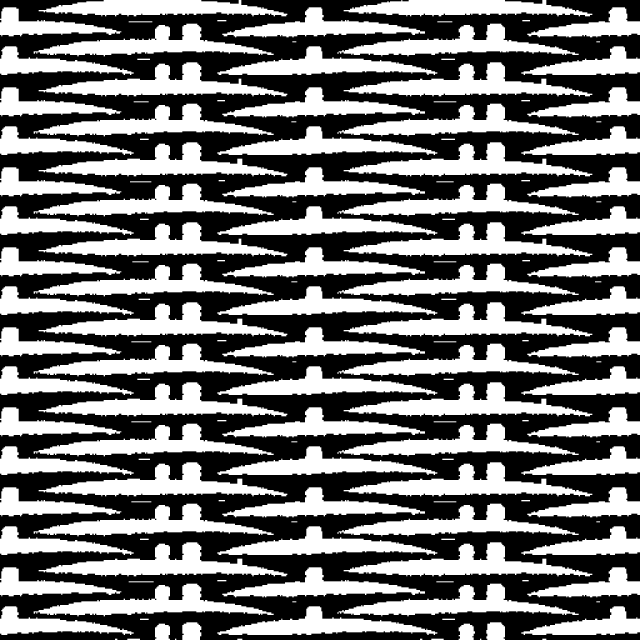
Reproduce this pattern procedurally as a Shadertoy shader.

```glsl
// Staggered rows of ragged white blades with rounded knobs, block-printed on black.

#define UNITS 768.0               // canvas height in drawing units
#define TILE vec2(365.0, 96.0)    // repeat size in units
#define GRAIN 1.5                 // print cell size in units
#define RAGGED 0.55               // slow waviness of blade edges
#define NICKS 1.1                 // depth of single-cell edge nicks
#define NICK_RATE 0.16            // share of columns with a nick
#define PAPER vec3(0.0)
#define INK vec3(1.0)
#define TAPS 3                    // antialiasing taps per axis

const float PI = 3.14159;

float hash(vec2 p) {
    return fract(sin(dot(p, vec2(41.3, 289.1))) * 4375.85);
}

// Offset to the nearest repeat of a part.
vec2 wrap(vec2 d) {
    return mod(d + 0.5 * TILE, TILE) - 0.5 * TILE;
}

// Layered sines plus sparse nicks along an edge.
float wear(float x, float seed) {
    float waves = sin(x * 0.21 + seed) + 0.7 * sin(x * 0.53 + seed * 2.0);
    float nick = step(1.0 - NICK_RATE, hash(vec2(floor(x / GRAIN), seed)));
    return RAGGED * waves + NICKS * nick;
}

// Lens-like stroke, positive inside; arch = (rise, power), belly = (skew, bow).
float blade(vec2 p, vec2 center, float halfLength, float tilt, vec2 arch, vec2 belly) {
    vec2 d = wrap(p - center);
    float s = d.x / halfLength;
    if (abs(s) > 1.0) return -1.0;
    float chord = 0.5 * tilt * s;
    float top = chord - arch.x * (1.0 - pow(abs(s), arch.y));
    float bottom = chord - belly.x * sin(PI * s) + belly.y * cos(0.5 * PI * s);
    float upper = d.y - top + 0.6 * wear(d.x, center.y);
    float lower = bottom - d.y + 0.8 + wear(d.x, center.y + 7.0);
    return min(upper, lower);
}

// Rounded post, positive inside; flare widens or narrows its foot.
float knob(vec2 p, vec2 center, vec2 halfSize, float flare) {
    vec2 d = wrap(p - center);
    d.x += 0.7 * sin(d.y * 0.8 + center.x);
    halfSize.x += flare * smoothstep(-3.0, 7.0, d.y);
    float corner = 7.0;
    vec2 q = abs(d) - halfSize + corner;
    return corner - length(max(q, 0.0)) - min(max(q.x, q.y), 0.0);
}

// Stray scratch whose length changes from repeat to repeat.
float scratch(vec2 p, vec2 center, vec2 halfSize) {
    vec2 d = wrap(p - center);
    vec2 id = floor((p - center) / TILE + 0.5);
    halfSize.x *= 0.6 + 0.5 * hash(id + center);
    vec2 q = halfSize - abs(d);
    return min(q.x, q.y);
}

float inked(vec2 p) {
    p = (floor(p / GRAIN) + 0.5) * GRAIN;

    // Two long blades, each with a pair of knobs
    float shape = blade(p, vec2(197.0, 15.5), 150.0, 5.0, vec2(16.0, 2.6), vec2(2.0, 1.0));
    shape = max(shape, blade(p, vec2(184.5, 64.0), 144.5, 2.0, vec2(16.5, 2.9), vec2(2.3, -1.5)));
    for (int i = 0; i < 2; i++) {
        float y = float(i) * 49.5;
        shape = max(shape, knob(p, vec2(195.0, y - 6.5), vec2(9.0, 12.5), -1.5));
        shape = max(shape, knob(p, vec2(230.0, y - 7.5), vec2(11.0, 13.5), -0.5));
    }

    // Two shorter blades, each with one knob
    shape = max(shape, blade(p, vec2(388.5, 40.5), 123.5, -3.0, vec2(15.0, 2.5), vec2(1.0, 0.4)));
    shape = max(shape, blade(p, vec2(393.0, 87.5), 132.0, 0.0, vec2(17.0, 2.6), vec2(2.0, -0.5)));
    shape = max(shape, knob(p, vec2(377.0, 21.0), vec2(10.5, 12.5), 0.8));
    shape = max(shape, knob(p, vec2(377.0, 66.5), vec2(9.5, 11.5), 1.2));

    // Scratches, a tick and a nick
    shape = max(shape, scratch(p, vec2(169.0, 26.0), vec2(15.0, 1.0)));
    shape = max(shape, scratch(p, vec2(173.0, 71.0), vec2(8.0, 1.0)));
    shape = max(shape, scratch(p, vec2(266.0, 25.0), vec2(5.0, 0.9)));
    shape = max(shape, scratch(p, vec2(353.0, 50.0), vec2(3.5, 0.9)));
    shape = max(shape, scratch(p, vec2(288.0, 2.0), vec2(3.0, 3.5)));
    shape = min(shape, -scratch(p, vec2(447.0, 70.0), vec2(2.0, 3.5)));
    return step(0.0, shape);
}

void mainImage(out vec4 fragColor, in vec2 fragCoord) {
    float coverage = 0.0;
    for (int j = 0; j < TAPS; j++) {
        for (int i = 0; i < TAPS; i++) {
            vec2 offset = (vec2(i, j) + 0.5) / float(TAPS) - 0.5;
            vec2 uv = (fragCoord + offset) / iResolution.y;
            coverage += inked(UNITS * vec2(uv.x, 1.0 - uv.y));
        }
    }
    coverage /= float(TAPS * TAPS);
    fragColor = vec4(mix(PAPER, INK, coverage), 1.0);
}
```
